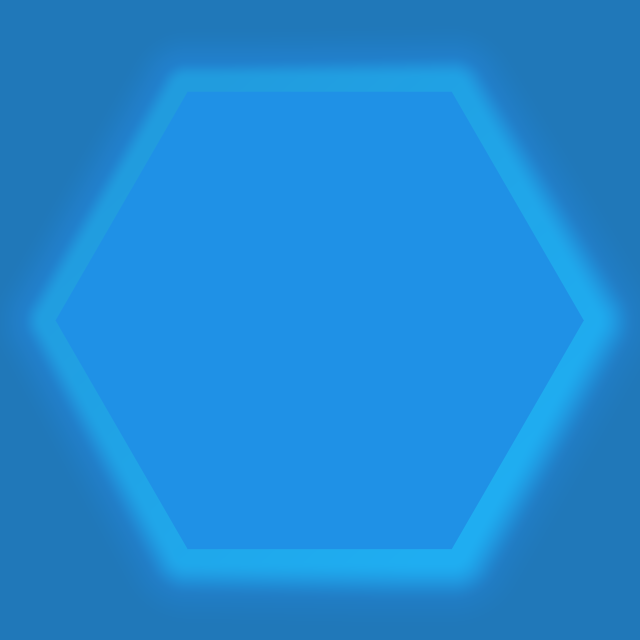
This background is drawn by a three.js fragment shader. Its source:

```glsl
// A flat blue hexagon with a bright rim that melts into a soft halo.
// One exact hexagon distance drives the fill, the rim and the halo;
// a diagonal light makes the rim brighter and wider at the lower right.
varying vec2 vUv;

// Signed distance to a flat-topped hexagon of the given apothem.
float hexagonDistance(vec2 p, float apothem) {
  const vec2 mirror = vec2(-0.866025, 0.5);
  p = abs(p);
  p -= 2.0 * min(dot(mirror, p), 0.0) * mirror;
  float halfSide = 0.57735 * apothem;
  p -= vec2(clamp(p.x, -halfSide, halfSide), apothem);
  return length(p) * sign(p.y);
}

void main() {
  vec2 p = vUv - vec2(0.4995, 0.4993);
  float d = hexagonDistance(p, 0.3574);

  // Light from 0 at the upper left to 1 at the lower right.
  float light = clamp(0.5 + dot(p, vec2(0.85, -0.95)), 0.0, 1.0);

  // Backdrop and wide halo.
  vec3 backdrop = vec3(0.125, 0.47, 0.725);
  vec3 haloColor = vec3(0.13, 0.505, 0.81);
  float halo = 1.0 - smoothstep(0.03, mix(0.105, 0.13, light), d);
  vec3 color = mix(backdrop, haloColor, halo);

  // Bright rim with a soft outer edge.
  vec3 rimColor = mix(vec3(0.13, 0.61, 0.87), vec3(0.12, 0.68, 0.945), light);
  float rim = 1.0 - smoothstep(0.02, mix(0.05, 0.083, light), d);
  color = mix(color, rimColor, rim);

  // Flat hexagon on top.
  vec3 fillColor = vec3(0.122, 0.57, 0.902);
  color = mix(fillColor, color, smoothstep(-0.001, 0.001, d));

  gl_FragColor = vec4(color, 1.0);
}
```
